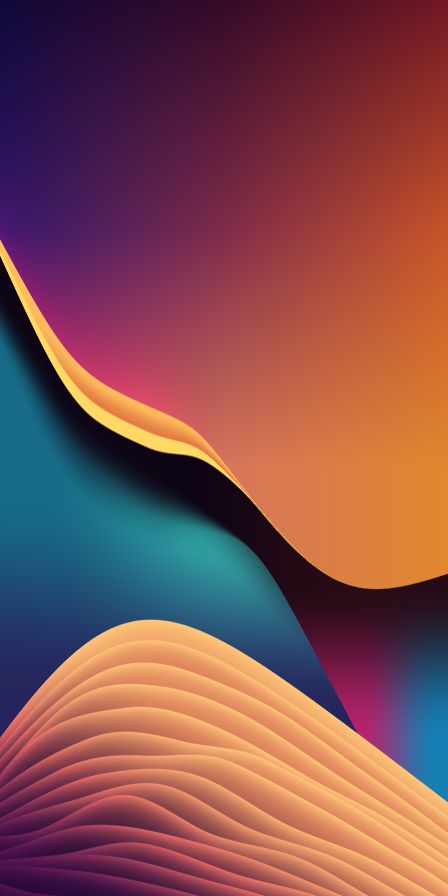
Give the GLSL for this background, as a Shadertoy shader.

```glsl
// Abstract sunset sky over a gold ribbon, a teal swell and a layered dune.

#define LAYERS 15
#define LAYER_WOBBLE 0.062
#define LAYER_FADE 0.030
#define RIBBON_WIDTH 0.088
#define RIBBON_FOLD 0.62
#define EDGE_SOFTNESS 0.8

// Integral of a sigmoid: adds one unit of slope after the turning point.
float bend(float x, float turn, float radius) {
    return radius * log(1.0 + exp((x - turn) / radius));
}

float hash(vec2 cell) {
    return fract(sin(dot(cell, vec2(127.1, 311.7))) * 4375.85);
}

float noise(vec2 p) {
    vec2 cell = floor(p), f = fract(p);
    f = f * f * (3.0 - 2.0 * f);
    return mix(mix(hash(cell), hash(cell + vec2(1, 0)), f.x),
               mix(hash(cell + vec2(0, 1)), hash(cell + vec2(1, 1)), f.x), f.y);
}

// Silhouettes, as heights over x
float ridgeHeight(float x) {
    return 1.465 - 1.88 * x + 1.46 * bend(x, 0.16, 0.04)
         - 0.95 * bend(x, 0.44, 0.02) + 1.75 * bend(x, 0.75, 0.07);
}

float swellHeight(float x) {
    return 1.36 - 1.6 * x + 0.8 * bend(x, 0.16, 0.05) - 1.1 * bend(x, 0.59, 0.025);
}

float duneHeight(float x) {
    return 0.376 + 1.55 * x - 2.32 * bend(x, 0.26, 0.11);
}

float ribbonThickness(float x) {
    float body = smoothstep(-0.15, 0.22, x) * (1.0 - smoothstep(0.33, 0.58, x));
    return RIBBON_WIDTH * body + 0.005 * (1.0 - smoothstep(0.55, 0.8, x));
}

// Blend of three colours over t in 0..2
vec3 ramp(vec3 a, vec3 b, vec3 c, float t) {
    return mix(mix(a, b, clamp(t, 0.0, 1.0)), c, clamp(t - 1.0, 0.0, 1.0));
}

vec3 skyColor(vec2 p, float ridge) {
    float across = p.x * 2.0;
    vec3 night = ramp(vec3(0.06, 0.03, 0.22), vec3(0.20, 0.04, 0.15), vec3(0.44, 0.09, 0.14), across);
    vec3 dusk = ramp(vec3(0.18, 0.09, 0.42), vec3(0.50, 0.17, 0.29), vec3(0.78, 0.33, 0.16), across);
    vec3 glow = ramp(vec3(0.80, 0.14, 0.40), vec3(0.84, 0.46, 0.36), vec3(0.88, 0.53, 0.18), across);
    vec3 color = ramp(night, dusk, glow, (2.0 - p.y) / 0.52);
    float rim = exp(-max(p.y - ridge, 0.0) / 0.1) * (1.0 - smoothstep(0.3, 0.5, p.x));
    return color + vec3(0.18, 0.0, 0.04) * rim;
}

// Dark hollow under the ridge, lit magenta and blue at the lower right
vec3 hollowColor(vec2 p) {
    vec3 dark = mix(vec3(0.05, 0.02, 0.08), vec3(0.15, 0.04, 0.08), smoothstep(0.4, 0.75, p.x));
    vec3 lit = mix(vec3(0.72, 0.14, 0.43), vec3(0.08, 0.50, 0.70), smoothstep(0.80, 0.98, p.x));
    return mix(dark, lit, 1.0 - smoothstep(0.34, 0.70, p.y));
}

vec3 swellColor(vec2 p) {
    vec3 teal = mix(vec3(0.09, 0.42, 0.53), vec3(0.20, 0.74, 0.70), smoothstep(0.1, 0.55, p.x));
    return mix(vec3(0.15, 0.14, 0.36), teal, smoothstep(0.38, 0.85, p.y - 0.06 * (1.0 - p.x)));
}

vec3 ribbonColor(float x, float depth) {
    float shade = smoothstep(0.0, RIBBON_FOLD, depth) * smoothstep(0.05, 0.22, x);
    vec3 upper = mix(vec3(1.0, 0.74, 0.36), vec3(0.89, 0.48, 0.26), shade);
    float fold = smoothstep(RIBBON_FOLD - 0.03, RIBBON_FOLD + 0.03, depth);
    return mix(upper, vec3(1.0, 0.85, 0.39), fold);
}

// Overlapping strata, each bright at its crest and fading downward
vec3 paintDune(vec3 color, vec2 p, float edge) {
    float warmth = smoothstep(0.0, 0.75, 1.1 * p.y + 0.75 * p.x - 0.05);
    vec3 light = ramp(vec3(0.34, 0.07, 0.33), vec3(0.93, 0.42, 0.40), vec3(1.0, 0.78, 0.47), warmth * 2.0);
    vec3 shadow = mix(vec3(0.12, 0.03, 0.20), vec3(0.85, 0.46, 0.34), warmth * warmth);
    float top = duneHeight(p.x);
    for (int i = 0; i < LAYERS; i++) {
        float k = float(i) / float(LAYERS);
        float wobble = noise(vec2(p.x * 5.0 + 0.4 * float(i), float(i) * 0.55)) - 0.5;
        float crest = top * (1.0 - k) - 0.25 * k * p.x
                    + LAYER_WOBBLE * wobble * smoothstep(0.0, 0.35, k);
        float depth = crest - p.y;
        float fade = LAYER_FADE * (i == 0 ? 3.0 : 1.0);
        vec3 layer = mix(shadow, light, exp(-max(depth, 0.0) / fade));
        color = mix(color, layer, smoothstep(-edge, edge, depth));
    }
    return color;
}

void mainImage(out vec4 fragColor, in vec2 fragCoord) {
    vec2 p = fragCoord / iResolution.xy * vec2(1.0, 2.0);
    float edge = EDGE_SOFTNESS * 2.0 / iResolution.y;
    float ridge = ridgeHeight(p.x);
    float thickness = ribbonThickness(p.x);
    float ribbonBase = ridge - thickness;

    // Swell, soft under the ribbon and crisp at its right flank
    float softness = mix(0.13, 2.0 * edge, smoothstep(0.3, 0.58, p.x));
    float swell = smoothstep(0.0, softness, swellHeight(p.x) - p.y)
                * smoothstep(0.0, 0.22, ribbonBase - p.y);
    vec3 color = mix(hollowColor(p), swellColor(p), swell);

    // Ribbon, then sky above the ridge
    vec3 ribbon = ribbonColor(p.x, (ridge - p.y) / max(thickness, 0.001));
    float slopeEdge = edge * 1.5;
    color = mix(color, ribbon, smoothstep(-slopeEdge, slopeEdge, p.y - ribbonBase));
    color = mix(color, skyColor(p, ridge), smoothstep(-slopeEdge, slopeEdge, p.y - ridge));

    color = paintDune(color, p, edge);
    fragColor = vec4(color, 1.0);
}
```
